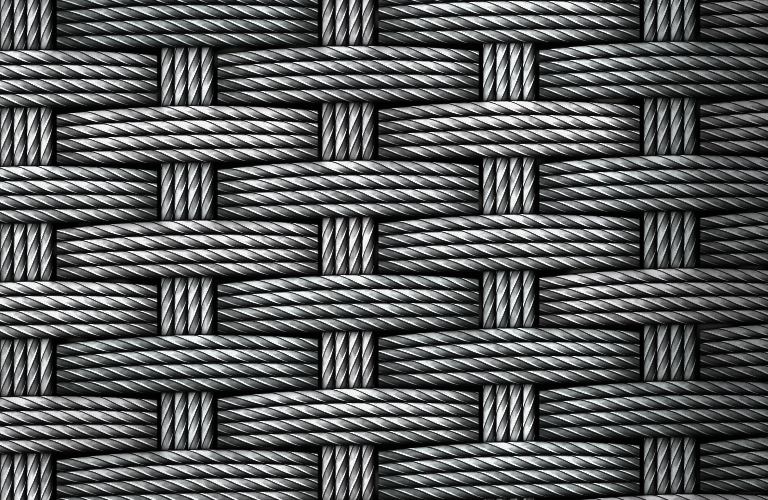
Reproduce this texture procedurally as a Shadertoy shader.

```glsl
// Basket weave of twisted metallic cords: wide bowed bands over narrow upright columns.

// Layout, in units of canvas height
const float COL_STEP = 0.3217;     // spacing of upright columns
const float COL_START = 0.053;     // centre of the first column
const float COL_HALF = 0.0535;     // half width of a column
const float ROW_STEP = 0.1145;     // spacing of bands
const float ROW_START = 0.049;     // centre of the lowest band
const float ROW_JITTER = 0.003;    // uneven band placement
const float BAND_HALF = 0.0575;    // half height of a band at its middle
const float BAND_LENGTH = 0.261;   // half length of a visible band
const float BAND_TAPER = 0.13;     // narrowing towards the ends
const float BAND_BOW = 0.006;      // drop of the ends
const float TILT_LOW = 0.027;      // rise of the bands to the right, at the bottom
const float TILT_HIGH = 0.012;     // and at the top
const float TILT_PIVOT = 0.70;

// Cords
const float STRANDS = 4.0;
const float PITCH = 0.040;         // length of one twist
const float TWIST = 0.72;          // slant of the twist
const vec2 LIGHT = vec2(0.5, 0.866);
const float BODY = 0.80;
const float GLINT = 1.15;
const float BAND_GROOVE = 0.75;    // depth of the dark twist lines
const float COLUMN_GROOVE = 0.65;
const float SHADOW_REACH = 0.009;

// Colours
const vec3 GAP_DARK = vec3(0.025);
const vec3 GAP_PALE = vec3(0.62, 0.62, 0.57);
const vec3 STEEL_COOL = vec3(0.96, 1.0, 1.0);
const vec3 STEEL_WARM = vec3(1.0, 0.97, 0.99);

float hash(vec2 p) {
    vec3 q = fract(p.xyx * 0.1031);
    q += dot(q, q.yzx + 33.33);
    return fract((q.x + q.y) * q.z);
}

float cornerSlope(vec2 cell, vec2 offset) {
    float angle = 6.2832 * hash(cell);
    return dot(vec2(cos(angle), sin(angle)), offset);
}

float gradientNoise(vec2 p) {
    vec2 i = floor(p), f = fract(p);
    vec2 w = f * f * f * (f * (f * 6.0 - 15.0) + 10.0);
    vec2 e = vec2(1.0, 0.0);
    float low = mix(cornerSlope(i, f), cornerSlope(i + e, f - e), w.x);
    float high = mix(cornerSlope(i + e.yx, f - e.yx), cornerSlope(i + 1.0, f - 1.0), w.x);
    return mix(low, high, w.y);
}

// Brightness of parallel twisted cords; across runs from -1 to 1
float cords(float along, float across, float seed, float grooveDepth) {
    float s = (across * 0.5 + 0.5) * STRANDS;
    float id = clamp(floor(s), 0.0, STRANDS - 1.0);
    float v = clamp((s - id) * 2.0 - 1.0, -1.0, 1.0);
    float height = sqrt(1.0 - v * v);
    float lit = max(dot(vec2(v, height), LIGHT), 0.0);
    lit *= lit * smoothstep(0.2, 0.75, height);

    // Each ply has a thin dark groove, a bright rim and a smooth body
    float wobble = 0.12 * gradientNoise(vec2(along * 14.0, id * 3.7 + seed * 50.0));
    float turn = along / PITCH + TWIST * asin(v) + hash(vec2(id, seed * 91.0)) + wobble;
    float ply = fract(turn);
    float groove = mix(1.0 - grooveDepth, 1.0, smoothstep(0.02, 0.15, 0.5 - abs(ply - 0.5)));
    float rim = exp(-pow((ply - 0.19) / 0.08, 2.0)) * smoothstep(0.25, 0.8, height);
    float wear = 0.82 + 0.36 * hash(vec2(floor(turn), id + seed * 37.0));
    wear += 0.3 * gradientNoise(vec2(along * 90.0, s * 5.0 + seed * 70.0));
    float body = BODY * mix(1.1, 0.65, ply) * lit;
    return wear * groove * (body + GLINT * rim * (0.35 + 0.65 * lit));
}

vec3 steel(float brightness, float seed) {
    return min(0.035 + brightness, 0.95) * mix(STEEL_COOL, STEEL_WARM, seed * 0.7);
}

void mainImage(out vec4 fragColor, in vec2 fragCoord) {
    float px = 1.0 / iResolution.y;
    vec2 p = fragCoord * px;
    float y = p.y - mix(TILT_LOW, TILT_HIGH, p.y) * (p.x - TILT_PIVOT);

    // Gaps, with a little light coming through
    float leak = smoothstep(0.2, 0.45, gradientNoise(p * vec2(9.0, 13.0)));
    vec3 color = mix(GAP_DARK, GAP_PALE, leak);

    // Upright columns
    float column = (p.x - COL_START) / COL_STEP;
    float columnId = floor(column + 0.5);
    float x = (column - columnId) * COL_STEP;
    float columnSeed = hash(vec2(columnId, 17.0));
    float edge = abs(x) - COL_HALF;
    color *= 1.0 - 0.8 * exp(-max(edge, 0.0) / SHADOW_REACH);
    float cord = cords(p.y, -x / COL_HALF, columnSeed, COLUMN_GROOVE);
    color = mix(color, steel(1.1 * cord, columnSeed), smoothstep(px, -px, edge));

    // Bands, each passing over every second column
    float nearest = floor((y - ROW_START) / ROW_STEP + 0.5);
    for (float k = -1.0; k <= 1.0; k++) {
        float row = nearest + k;
        float parity = mod(row + 1.0, 2.0);
        float middle = 2.0 * floor((column - parity) * 0.5 + 0.5) + parity;
        float u = (column - middle) * COL_STEP;
        float seed = hash(vec2(middle + 5.0, row + 11.0));
        float bend = min(pow(u / BAND_LENGTH, 2.0), 1.3);
        float center = ROW_START + row * ROW_STEP - BAND_BOW * (bend - 0.4);
        center += ROW_JITTER * (hash(vec2(row + 3.0, 29.0)) - 0.5);
        float halfHeight = BAND_HALF * (1.0 - BAND_TAPER * bend);
        float across = (y - center) / halfHeight;
        float d = max(abs(y - center) - halfHeight, abs(u) - BAND_LENGTH);

        color *= 1.0 - 0.75 * exp(-max(d, 0.0) / SHADOW_REACH);
        float shade = (0.85 + 0.3 * seed) * (1.05 - 0.6 * smoothstep(0.4, 1.0, bend));
        shade *= 1.0 + 0.3 * across;
        vec3 band = steel(shade * cords(p.x, across, seed, BAND_GROOVE), seed);
        color = mix(color, band, smoothstep(px, -px, d));
    }

    // Uneven light, falling off towards the right edge
    color *= 1.08 + 0.45 * gradientNoise(p * 2.3 + 4.0);
    color *= 1.0 - 0.35 * smoothstep(0.65, 1.0, fragCoord.x / iResolution.x);
    fragColor = vec4(clamp(color, 0.0, 0.95), 1.0);
}
```
